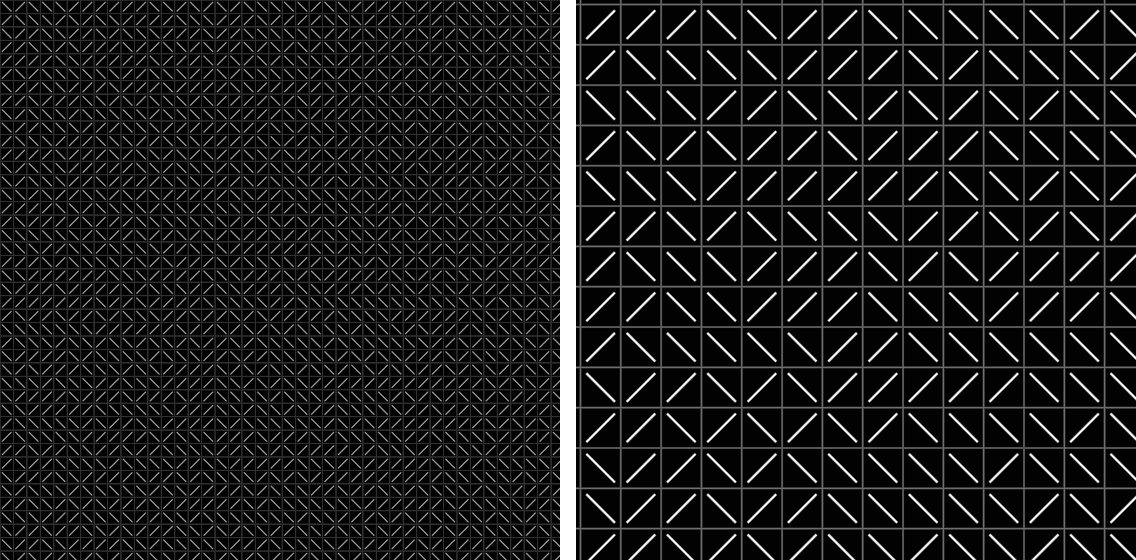
Left: the whole. Right: its middle third, enlarged.
Write a Shadertoy shader that draws this pattern.

```glsl
const float CELL        = 0.024;   // tile side, as a share of the canvas height
const float INSET       = 0.145;   // gap from tile corner to stroke end, in tiles
const float GRID_WIDTH  = 0.001;
const float SLASH_WIDTH = 0.0014;
const float SOFTNESS    = 1.3;     // edge filter size, in pixels
const vec3  BACKGROUND  = vec3(0.008);
const vec3  GRID_COLOR  = vec3(0.43);
const vec3  SLASH_COLOR = vec3(0.98);

float hash21(vec2 p) {
    vec3 q = fract(vec3(p.xyx) * 0.1031);
    q += dot(q, q.yzx + 33.33);
    return fract((q.x + q.y) * q.z);
}

// Box-filtered coverage of a band of given width at signed distance d.
float band(float d, float width, float blur) {
    float lo = max(d - 0.5 * blur, -0.5 * width);
    float hi = min(d + 0.5 * blur, 0.5 * width);
    return max(hi - lo, 0.0) / blur;
}

void mainImage(out vec4 fragColor, in vec2 fragCoord) {
    // Tiles are counted from the upper left corner.
    vec2 uv = vec2(fragCoord.x, iResolution.y - fragCoord.y) / iResolution.y;
    float blur = SOFTNESS / iResolution.y;
    vec2 tile = floor(uv / CELL);
    vec2 local = uv - (tile + 0.5) * CELL;

    // Hairlines along the tile borders
    vec2 border = 0.5 * CELL - abs(local);
    float grid = max(band(border.x, GRID_WIDTH, blur),
                     band(border.y, GRID_WIDTH, blur));

    // One diagonal stroke per tile, leaning at random
    if (hash21(tile + 7.0) < 0.5) local.x = -local.x;
    float across = (local.x - local.y) * sqrt(0.5);
    float along  = (local.x + local.y) * sqrt(0.5);
    float strokeLength = CELL * sqrt(2.0) * (1.0 - 2.0 * INSET);
    float slash = band(across, SLASH_WIDTH, blur) * band(along, strokeLength, blur);

    vec3 color = mix(BACKGROUND, GRID_COLOR, grid);
    color = mix(color, SLASH_COLOR, slash);
    fragColor = vec4(color, 1.0);
}
```
